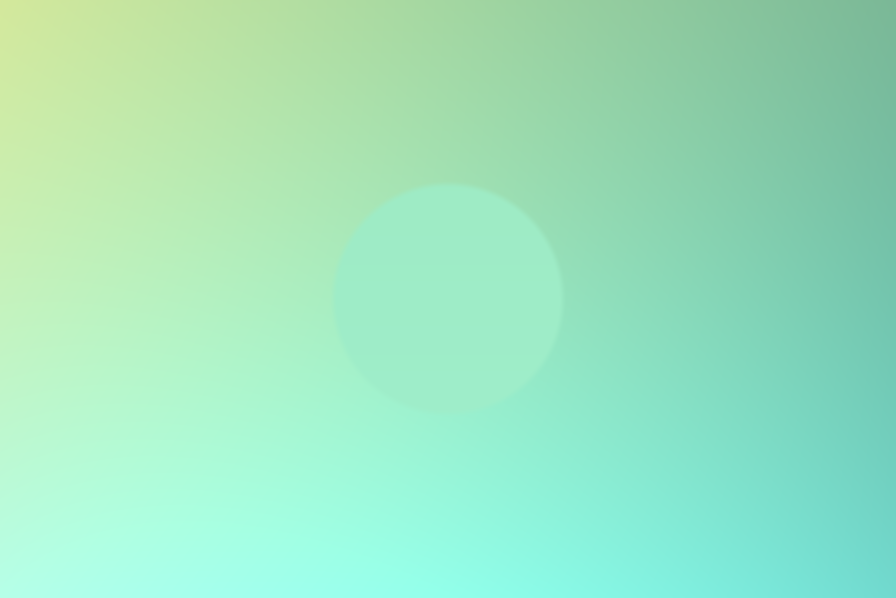
Give the GLSL for this background, as a WebGL 2 fragment shader.

```glsl
#version 300 es
precision highp float;

uniform vec2 u_resolution;
out vec4 fragColor;

// Smooth curve through three colours placed at 0, 0.5 and 1
vec3 colourCurve(vec3 start, vec3 middle, vec3 end, float t) {
    float a = (1.0 - t) * (1.0 - 2.0 * t);
    float b = 4.0 * t * (1.0 - t);
    float c = t * (2.0 * t - 1.0);
    return start * a + middle * b + end * c;
}

// Three horizontal colour bands blended vertically
vec3 meshGradient(vec2 uv) {
    vec3 bottom = colourCurve(vec3(0.71, 1.00, 0.91), vec3(0.57, 1.00, 0.92),
                              vec3(0.44, 0.85, 0.81), uv.x);
    vec3 middle = colourCurve(vec3(0.77, 0.95, 0.74), vec3(0.62, 0.91, 0.75),
                              vec3(0.45, 0.77, 0.68), uv.x);
    vec3 top = colourCurve(vec3(0.83, 0.91, 0.61), vec3(0.64, 0.84, 0.63),
                           vec3(0.48, 0.72, 0.59), uv.x);
    return colourCurve(bottom, middle, top, uv.y);
}

// Soft-edged disc coverage
float discMask(vec2 p, float radius, float softness) {
    return 1.0 - smoothstep(-softness, softness, length(p) - radius);
}

// Nearly flat disc tint, slightly greener toward its lower edge
vec3 discColour(vec2 p, float radius) {
    float height = clamp(0.5 + 0.5 * p.y / radius, 0.0, 1.0);
    return mix(vec3(0.62, 0.93, 0.79), vec3(0.62, 0.92, 0.77), height);
}

void main() {
    vec2 uv = gl_FragCoord.xy / u_resolution;
    vec2 p = (gl_FragCoord.xy - 0.5 * u_resolution) / u_resolution.y;
    float radius = 0.192;
    float softness = max(0.007, 1.0 / u_resolution.y);

    // Central disc over the background
    vec3 colour = meshGradient(uv);
    colour = mix(colour, discColour(p, radius), discMask(p, radius, softness));
    fragColor = vec4(clamp(colour, 0.0, 1.0), 1.0);
}
```
